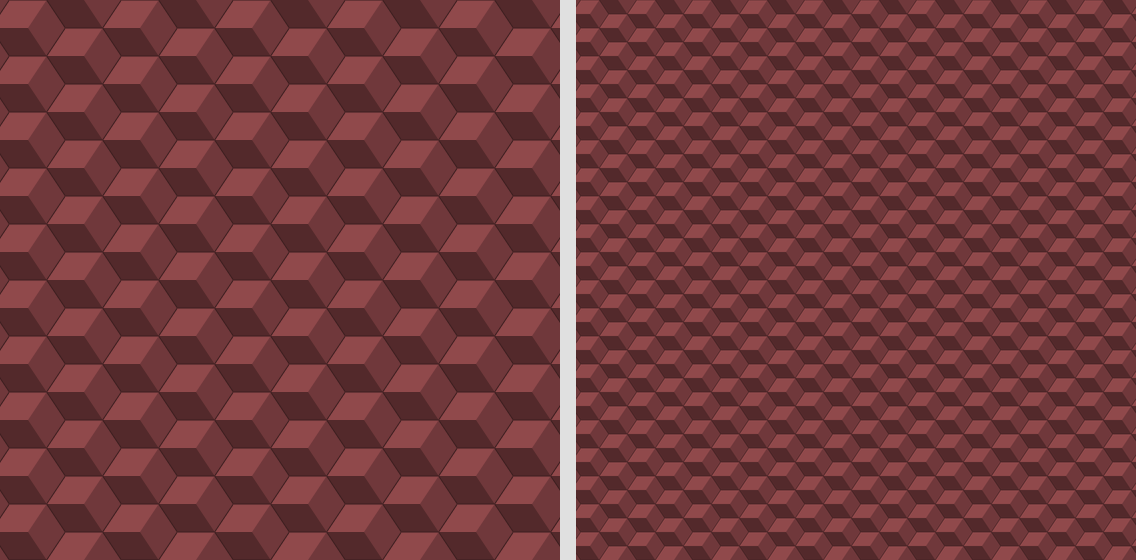
Left, the tile; right, the same tile 2 across and 2 down.
Reproduce this pattern procedurally as a WebGL 2 fragment shader.

```glsl
#version 300 es
precision highp float;
// Tumbling-block tiling: flat-topped hexagons split into three shaded cube faces, with thin dark outlines.

uniform vec2 u_resolution;
out vec4 fragColor;

// Reaches 1 on the outline of a hexagon with corners (+-1, 0) and (+-0.5, +-1).
float hexNorm(vec2 p) {
    p = abs(p);
    return max(p.y, p.x + 0.5 * p.y);
}

// Antialiased step: 0 below the edge, 1 above it.
float cover(float dist, float pixel) {
    return clamp(dist / pixel + 0.5, 0.0, 1.0);
}

void main() {
    vec2 uv = gl_FragCoord.xy / u_resolution;
    float pixel = 1.0 / min(u_resolution.x, u_resolution.y);

    // 5 x 10 repeats, each holding two staggered hexagons
    vec2 period = vec2(3.0, 2.0);
    vec2 p = (uv - vec2(0.15, 0.0)) * vec2(15.0, 20.0);
    vec2 even = mod(p + 0.5 * period, period) - 0.5 * period;
    vec2 odd = mod(p, period) - 0.5 * period;
    vec2 cell = hexNorm(even) < hexNorm(odd) ? even : odd;

    // Distances in canvas units; slanted edges have gradient (15, 10)
    float slope = length(vec2(15.0, 10.0));
    float rightDist = (cell.x - 0.5 * abs(cell.y)) / slope;
    float outlineDist = min((1.0 - abs(cell.y)) / 20.0,
                            (1.0 - abs(cell.x) - 0.5 * abs(cell.y)) / slope);

    // Cube faces: bright top, dark bottom, medium right side
    vec3 topFace = vec3(0.565, 0.285, 0.295);
    vec3 bottomFace = vec3(0.325, 0.16, 0.167);
    vec3 rightFace = vec3(0.44, 0.22, 0.23);
    vec3 color = mix(bottomFace, topFace, cover(cell.y / 20.0, pixel));
    color = mix(color, rightFace, cover(rightDist, pixel));

    // Hairline around each cube
    vec3 outline = vec3(0.23, 0.115, 0.12);
    color = mix(color, outline, cover(0.0009 - outlineDist, pixel));

    fragColor = vec4(color, 1.0);
}
```
